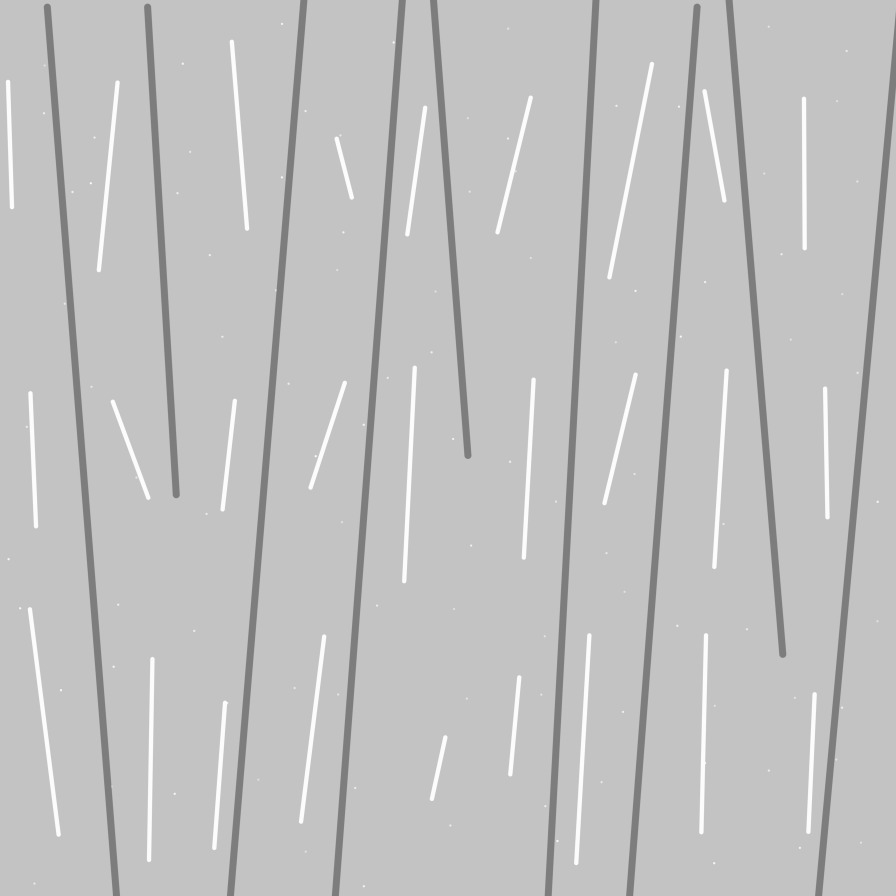
Give the GLSL for this pattern, as a three.js fragment shader.

```glsl
// Long dark leaning rods on flat grey, with short white dashes and fine specks between them.
varying vec2 vUv;

float hash(vec2 p) {
  vec3 q = fract(vec3(p.xyx) * vec3(0.1031, 0.1030, 0.0973));
  q += dot(q, q.yzx + 33.33);
  return fract((q.x + q.y) * q.z);
}

float segmentDistance(vec2 p, vec2 a, vec2 b) {
  vec2 ab = b - a;
  return length(p - a - ab * clamp(dot(p - a, ab) / dot(ab, ab), 0.0, 1.0));
}

float coverage(float dist, float radius) {
  return 1.0 - smoothstep(radius - 0.0008, radius + 0.0008, dist);
}

bool isThird(float i) {
  return abs(mod(i, 3.0) - 1.0) < 0.5;
}

// Horizontal position of rod i at height y; the lean is small enough that rods never cross.
float rodX(float i, float y) {
  float side = (isThird(i) || i < 0.5) ? 1.0 : -1.0;
  float lean = side * mix(0.018, 0.046, hash(vec2(i + 5.0, 17.0)));
  float jitter = 0.016 * (hash(vec2(i + 9.0, 41.0)) - 0.5);
  return 0.086 + 0.109 * i + jitter + lean * (1.0 - 2.0 * y);
}

// Nine rods; every third one stops partway down.
float rods(vec2 p) {
  float cover = 0.0;
  for (int n = 0; n < 9; n++) {
    float i = float(n);
    float top = hash(vec2(i, 63.0)) < 0.35 ? 0.992 : 1.01;
    float bottom = isThird(i) ? mix(0.2, 0.54, hash(vec2(i, 29.0))) : -0.02;
    vec2 a = vec2(rodX(i, top), top);
    vec2 b = vec2(rodX(i, bottom), bottom);
    cover = max(cover, coverage(segmentDistance(p, a, b), 0.0039));
  }
  return cover;
}

// A point inside the gap to the right of rod i.
vec2 gapPoint(float i, float y, float across) {
  return vec2(mix(rodX(i, y), rodX(i + 1.0, y), across), y);
}

// Three dashes in each gap, tilted at random.
float dashes(vec2 p) {
  float cover = 0.0;
  for (int n = 0; n < 9; n++) {
    for (int row = 0; row < 3; row++) {
      float i = float(n) - 1.0;
      vec2 id = vec2(float(n), float(row) + 80.0);
      float middle = (float(row) + 0.5) / 3.0 + 0.07 * (hash(id) - 0.5);
      float reach = mix(0.03, 0.138, hash(id + 11.0));
      vec2 a = gapPoint(i, middle + reach, mix(0.28, 0.72, hash(id + 23.0)));
      vec2 b = gapPoint(i, middle - reach, mix(0.28, 0.72, hash(id + 37.0)));
      cover = max(cover, coverage(segmentDistance(p, a, b), 0.0024));
    }
  }
  return cover;
}

// One faint speck per grid cell, a few of them missing.
float specks(vec2 p) {
  vec2 cell = floor(p * 11.0);
  vec2 spot = 0.1 + 0.8 * vec2(hash(cell + 101.0), hash(cell + 151.0));
  float dist = length(p * 11.0 - cell - spot) / 11.0;
  float strength = mix(0.45, 0.95, hash(cell + 211.0));
  return coverage(dist, 0.0012) * strength * step(0.2, hash(cell + 251.0));
}

void main() {
  vec3 color = vec3(0.763);
  color = mix(color, vec3(0.99), specks(vUv));
  color = mix(color, vec3(0.49), rods(vUv));
  color = mix(color, vec3(0.99), dashes(vUv));
  gl_FragColor = vec4(color, 1.0);
}
```
